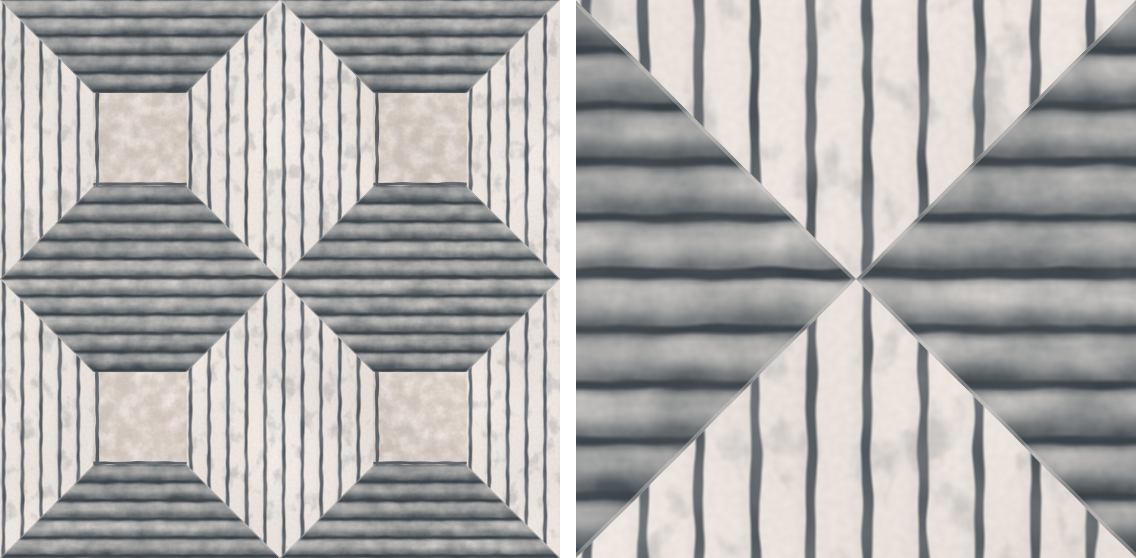
Left, the full canvas; right, a detail of the centre.
Write a Shadertoy shader that draws this pattern.

```glsl
// Two by two mitred square frames: cream strips at the sides, shaded grey
// slats above and below, a beige panel in the middle. Every line is a repeated
// distance, roughened by gradient noise that wraps at the canvas edge.

const float TILES = 2.0;        // frames across and down
const float STRIPS = 15.0;      // strip widths per frame
const float PANEL = 2.5;        // half size of the middle panel, in strips
const vec2 LINE_SHIFT = vec2(0.2, -0.1);

const vec3 CREAM = vec3(0.92, 0.89, 0.87);
const vec3 SILVER = vec3(0.77, 0.76, 0.75);
const vec3 SLATE = vec3(0.43, 0.45, 0.47);
const vec3 INK = vec3(0.22, 0.255, 0.28);
const vec3 BEIGE = vec3(0.81, 0.765, 0.73);

float hash(vec2 c) {
    vec3 h = fract(c.xyx * vec3(0.1031, 0.1030, 0.0973));
    h += dot(h, h.yzx + 33.33);
    return fract((h.x + h.y) * h.z);
}

vec2 gradient(vec2 c) {
    float a = 6.2832 * hash(c);
    return vec2(cos(a), sin(a));
}

// Gradient noise, about -0.7 to 0.7; freq is a whole number of lattice cells
float noise(vec2 uv, vec2 freq, float seed) {
    vec2 p = uv * freq;
    vec2 i = floor(p), f = p - i;
    vec2 s = f * f * f * (f * (f * 6.0 - 15.0) + 10.0);
    float corner[4];
    for (int k = 0; k < 4; k++) {
        vec2 o = vec2(k & 1, k >> 1);
        corner[k] = dot(gradient(mod(i + o, freq) + seed), f - o);
    }
    return mix(mix(corner[0], corner[1], s.x), mix(corner[2], corner[3], s.x), s.y);
}

float fbm(vec2 uv, vec2 freq, float seed) {
    float sum = 0.0, amp = 1.0;
    for (int k = 0; k < 4; k++) {
        sum += amp * noise(uv, freq, seed + 17.0 * float(k));
        freq *= 2.0;
        amp *= 0.48;
    }
    return sum;
}

float stroke(float dist, float halfWidth, float soft) {
    return 1.0 - smoothstep(halfWidth - soft, halfWidth + soft, abs(dist));
}

float nearestLine(float x) {
    return fract(x + 0.5) - 0.5;
}

// Cream strips with grey washes and upright slate lines
vec3 sideStrips(vec2 uv, float x, float width, vec3 lineColor, float soft) {
    float wash = fbm(uv, vec2(30.0, 24.0), 41.0);
    float shade = 0.8 * smoothstep(0.05, 0.65, wash)
                + 0.2 * smoothstep(0.6, 0.95, fract(x));
    vec3 col = mix(CREAM, SILVER, min(shade, 1.0));
    return mix(col, lineColor, stroke(nearestLine(x), width, soft + 0.025));
}

// Grey slats, lit below each line and darkening towards the next
vec3 shadedSlats(vec2 uv, float y, float column, float rim, float width, float soft) {
    float t = fract(y);
    float light = smoothstep(0.0, 0.26, t) * (1.0 - smoothstep(0.42, 0.96, t));
    float streak = fbm(uv, vec2(14.0, 44.0), 73.0);
    float blotch = fbm(uv, vec2(34.0, 30.0), 131.0);
    float slat = hash(vec2(mod(floor(y), TILES * STRIPS), column) + 5.0) - 0.5;
    float tone = 0.29 + 0.5 * light + 0.18 * streak + 0.2 * blotch
               + 0.1 * slat + 0.18 * (rim - 0.5);
    vec3 col = mix(INK, SILVER, clamp(tone, 0.06, 1.05));
    float depth = clamp(0.85 + 0.3 * streak, 0.0, 1.0);
    return mix(col, INK, depth * stroke(nearestLine(y), width, soft + 0.04));
}

// Mottled beige panel, lined at its left and lower edges
vec3 middlePanel(vec2 uv, vec2 edge, float width, vec3 lineColor, float soft) {
    float wash = fbm(uv, vec2(34.0), 97.0);
    vec3 col = mix(BEIGE, CREAM, smoothstep(-0.6, 0.9, wash));
    float line = max(stroke(edge.x, width, soft), stroke(edge.y, width, soft));
    return mix(col, lineColor, line);
}

void mainImage(out vec4 fragColor, in vec2 fragCoord) {
    vec2 uv = fragCoord / iResolution.xy;
    vec2 p = vec2(uv.x, 1.0 - uv.y) * TILES * STRIPS;   // strips, y downwards
    vec2 cell = mod(p, STRIPS);
    vec2 q = cell - 0.5 * STRIPS;
    float soft = 0.7 * TILES * STRIPS / min(iResolution.x, iResolution.y);

    // Slight hand drawn wobble of line position, width and colour
    vec2 wobble = vec2(noise(uv, vec2(30.0, 34.0), 11.0),
                       noise(uv, vec2(30.0, 30.0), 23.0)) * vec2(0.06, 0.05);
    float width = 0.088 + 0.035 * noise(uv, vec2(44.0), 31.0);
    vec3 lineColor = mix(SLATE, INK, clamp(0.25 + 0.7 * noise(uv, vec2(24.0), 59.0), 0.0, 1.0));
    vec2 lines = p - LINE_SHIFT + wobble;

    // Side strips and slats meet on the diagonals
    float rim = (abs(q.y) - PANEL) / (0.5 * STRIPS - PANEL);
    float seam = smoothstep(0.92, 0.98, rim);
    vec3 sides = sideStrips(uv, lines.x, width, lineColor, soft);
    vec3 slats = shadedSlats(uv, lines.y, floor(p.x / STRIPS), rim,
                             width - 0.015 + 0.03 * seam, soft);
    float mitre = abs(q.x) - abs(q.y) + 0.4 * wobble.x;
    vec3 col = mix(slats, sides, smoothstep(-soft, soft, mitre));
    col = mix(col, mix(SILVER, CREAM, 0.4), 0.4 * stroke(mitre + 0.04, 0.05, soft));

    // Middle panel
    vec2 edge = cell - LINE_SHIFT + wobble - 0.5 * STRIPS + vec2(PANEL, -PANEL);
    vec3 panel = middlePanel(uv, edge, width, lineColor, soft);
    col = mix(col, panel, stroke(max(abs(q.x), abs(q.y)), PANEL, soft));

    // Cloth grain and broad fading
    col *= 1.0 + 0.025 * noise(uv, vec2(190.0), 3.0) + 0.06 * noise(uv, vec2(5.0), 7.0);
    fragColor = vec4(clamp(col, 0.0, 1.0), 1.0);
}
```
